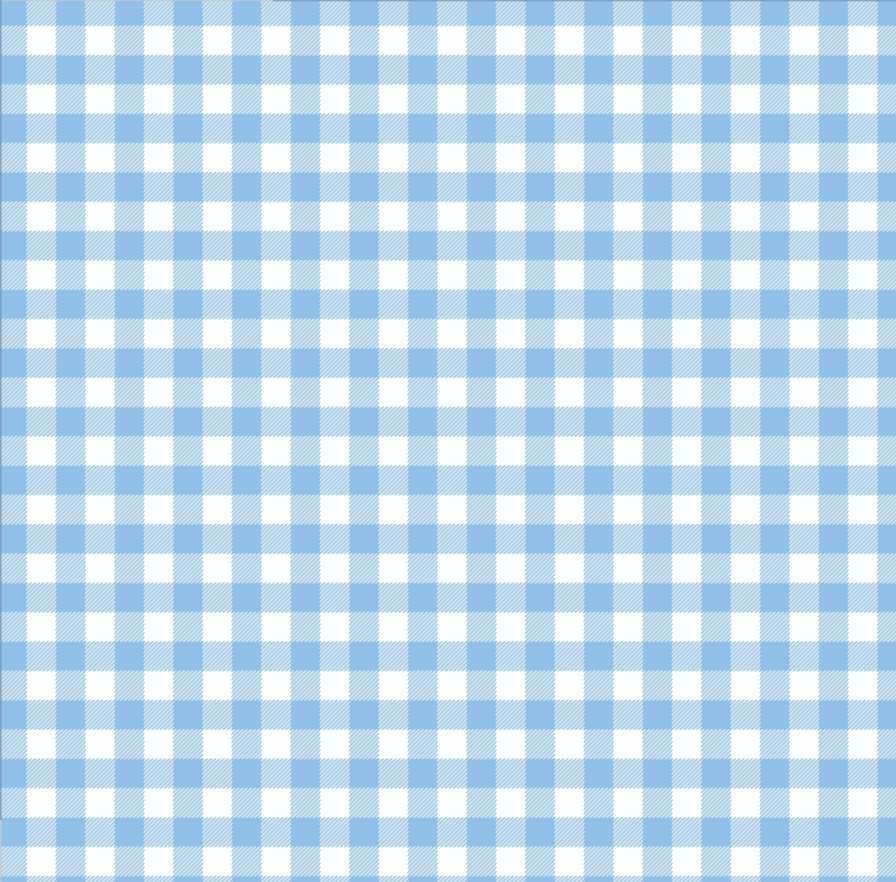
This pattern is drawn by a WebGL 2 fragment shader. Its source:

```glsl
#version 300 es
precision highp float;
// Gingham check: blue bands cross on white, solid where they overlap.
// Single bands are filled with a fine diagonal twill that also serrates
// their edges; a thin rim runs along the left and top of the cloth.
uniform vec2 u_resolution;
out vec4 fragColor;

const float TAU = 6.2831853;
const vec2 REPEATS = vec2(15.27, 15.04);   // checks across and down
const vec2 PHASE = vec2(0.046, 0.06);      // offset from the top left corner
const float BAND_WIDTH = 0.5;              // share of one repeat
const float TWILL_LINES = 14.0;            // diagonal lines per repeat
const float TOOTH = 0.012;                 // depth of the serrated edges
const float EDGE_SOFTNESS = 1.3;           // in output samples
const vec2 RIM = vec2(0.0018, 0.0016);     // left and top rim thickness
const float RIM_TOP_SPLIT = 0.305;
const float RIM_LEFT_SPLIT = 0.07;

const vec3 WHITE = vec3(0.988, 0.993, 0.996);
const vec3 BLUE = vec3(0.565, 0.748, 0.905);
const vec3 TWILL_DARK = vec3(0.675, 0.795, 0.885);
const vec3 TWILL_LIGHT = vec3(0.815, 0.905, 0.962);
const vec3 RIM_SLATE = vec3(0.48, 0.60, 0.73);
const vec3 RIM_GREY = vec3(0.77, 0.79, 0.81);

// Coverage of the repeating bands on both axes at once.
vec2 bandCoverage(vec2 p, vec2 soft, float tooth) {
  vec2 fromCentre = abs(fract(p - 0.5 * BAND_WIDTH + 0.5) - 0.5);
  vec2 inside = 0.5 * BAND_WIDTH + tooth - fromCentre;
  return smoothstep(-0.5 * soft, 0.5 * soft, inside);
}

void main() {
  vec2 uv = gl_FragCoord.xy / u_resolution;
  vec2 fromTopLeft = vec2(uv.x, 1.0 - uv.y);
  vec2 p = fromTopLeft * REPEATS + PHASE;
  vec2 sampleSize = REPEATS / u_resolution;

  // Diagonal twill, faded out where it is too fine to resolve.
  float resolved = 1.0 - smoothstep(0.5, 0.8, TWILL_LINES * sampleSize.x);
  float wave = resolved * cos(TAU * TWILL_LINES * (p.x + p.y));
  vec3 twill = mix(TWILL_LIGHT, TWILL_DARK, 0.5 + 0.5 * wave);

  // Woven bands: none is white, one is twill, both are solid blue.
  vec2 band = bandCoverage(p, EDGE_SOFTNESS * sampleSize, TOOTH * wave);
  vec3 colour = mix(mix(WHITE, twill, band.x), mix(twill, BLUE, band.x), band.y);

  // Thin rim on the left and top edges.
  vec2 halfSample = 0.5 / u_resolution;
  vec2 rim = 1.0 - smoothstep(RIM - halfSample, RIM + halfSample, fromTopLeft);
  vec3 leftRim = mix(RIM_GREY, RIM_SLATE, step(RIM_LEFT_SPLIT, uv.y));
  vec3 topRim = mix(RIM_GREY, RIM_SLATE, step(RIM_TOP_SPLIT, uv.x));
  colour = mix(colour, topRim, 0.8 * rim.y);
  colour = mix(colour, leftRim, 0.8 * rim.x);

  fragColor = vec4(colour, 1.0);
}
```
